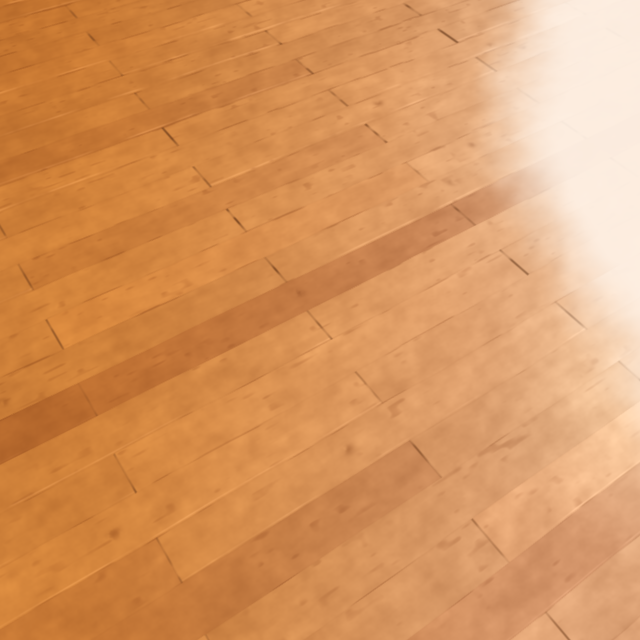
Write a three.js fragment shader that draws this texture.

```glsl
varying vec2 vUv;

float hash(vec2 p) {
  return fract(sin(dot(p, vec2(127.1, 311.7))) * 43758.5453);
}

float noise(vec2 p) {
  vec2 i = floor(p);
  vec2 f = fract(p);
  f = f * f * (3.0 - 2.0 * f);
  return mix(mix(hash(i), hash(i + vec2(1.0, 0.0)), f.x),
             mix(hash(i + vec2(0.0, 1.0)), hash(i + 1.0), f.x), f.y);
}

float fbm(vec2 p) {
  float sum = 0.0;
  float amp = 0.5;
  for (int i = 0; i < 4; i++) {
    sum += amp * noise(p);
    p = p * 2.03 + 17.3;
    amp *= 0.5;
  }
  return sum;
}

float isBoard(vec2 id, float row, float board) {
  return step(distance(id, vec2(row, board)), 0.5);
}

vec3 woodFloor(vec2 uv) {
  // Perspective: both plank axes converge on one tilted horizon
  vec2 p = vec2(uv.x, 1.0 - uv.y);
  float depth = p.y + 0.931 - 0.05 * p.x;
  float across = 23.4 - 12.4 * (2.995 - p.x) / depth;
  float along = (p.x + 0.781) / depth;
  float acrossScale = 12.4 * length(vec2(depth, 2.995 - p.x)) / (depth * depth);
  float alongScale = length(vec2(depth, p.x + 0.781)) / (0.63 * depth * depth);

  // Boards, staggered by half a length on odd rows
  across += 0.05 * (noise(vec2(along * 9.0, across * 0.7)) - 0.5);
  float row = floor(across);
  float run = (along + 0.0025 * row - 0.593) / 0.63 + 0.5 * mod(row, 2.0);
  vec2 id = vec2(row, floor(run));
  vec2 cell = vec2(fract(across), fract(run));
  float boardHash = hash(id + 3.7);

  // Warm base colour, paler to the right
  vec3 col = mix(vec3(0.812, 0.505, 0.225), vec3(0.88, 0.65, 0.475),
                 smoothstep(0.05, 1.0, p.x));
  col *= 1.0 - vec3(0.05, 0.09, 0.16) * smoothstep(0.45, 0.0, length(p));
  col += vec3(0.08, 0.12, 0.12) * smoothstep(0.3, 0.0, distance(p, vec2(1.0, 0.62)));
  col *= 1.0 + vec3(0.05, 0.065, 0.08) * (boardHash - 0.45);

  // Darker and lighter boards
  float stain = 0.85 * step(abs(row), 0.5) + 0.5 * isBoard(id, 5.0, 0.0)
    + 0.65 * isBoard(id, 8.0, 0.0) + 0.35 * isBoard(id, 4.0, -1.0)
    + 0.35 * isBoard(id, -8.0, 0.0) + 0.3 * isBoard(id, -4.0, 0.0);
  col *= mix(vec3(1.0), vec3(0.89, 0.82, 0.79), stain);
  col *= 1.0 + 0.035 * (isBoard(id, 7.0, 1.0) + isBoard(id, -2.0, 0.0));

  // Grain, blotches, broad wear and fine mottling
  float grain = fbm(vec2(run * 16.0 + boardHash * 40.0, across * 5.0));
  float blotch = fbm(vec2(run * 9.0, across * 1.3) + boardHash * 31.0);
  float wear = fbm(p * 6.0 + 4.0);
  float mottle = fbm(p * 48.0 + 9.0);
  col *= 1.0 + vec3(0.07, 0.1, 0.13) * (grain - 0.47);
  col *= 1.0 + vec3(0.09, 0.13, 0.17) * (blotch - 0.47);
  col *= 1.0 + vec3(0.07, 0.09, 0.11) * (wear - 0.47);
  col *= 1.0 + vec3(0.1, 0.14, 0.18) * (mottle - 0.47);

  // Short dark flecks along the grain
  float fleck = noise(vec2(run * 34.0, across * 9.0) + 2.6);
  fleck = smoothstep(0.74, 0.98, fleck) * smoothstep(0.42, 0.6, blotch);
  col *= 1.0 - vec3(0.08, 0.12, 0.15) * fleck;

  // A few small ragged knots
  vec2 knot = vec2(0.25 + 0.5 * hash(id + 8.1), 0.1 + 0.8 * hash(id + 5.3));
  vec2 fromKnot = (cell - knot) * vec2(1.0, 9.0);
  float knotMask = exp(-60.0 * dot(fromKnot, fromKnot)) * step(0.75, hash(id + 1.9));
  col *= 1.0 - vec3(0.18, 0.25, 0.31) * knotMask * smoothstep(0.3, 0.6, mottle);

  // Long seams: faint and broken into short pieces, with a rare bright lip
  float seamDist = (0.5 - abs(cell.x - 0.5)) / acrossScale;
  float seamRow = floor(across + 0.5);
  float seamWear = smoothstep(0.5, 0.85, noise(vec2(run * 20.0, seamRow * 5.0)));
  seamWear *= smoothstep(0.3, 0.6, noise(vec2(run * 4.0, seamRow * 7.0)));
  float seam = 1.0 - smoothstep(0.0003, 0.0024, seamDist);
  col *= 1.0 - vec3(0.14, 0.2, 0.25) * seam * (0.1 + 0.9 * seamWear);
  float lip = smoothstep(0.002, 0.0, abs((1.0 - cell.x) / acrossScale - 0.003));
  col += 0.07 * lip * step(0.7, hash(id + 2.2)) * smoothstep(0.3, 0.7, blotch);

  // Thin dark butt joints, partly worn away
  float jointDist = (0.5 - abs(cell.y - 0.5)) / alongScale;
  vec2 jointId = vec2(row, floor(run + 0.5));
  float jointWear = smoothstep(0.15, 0.75, noise(vec2(across * 4.0, jointId.y * 9.0)));
  float joint = 1.0 - smoothstep(0.0003, 0.0029, jointDist);
  joint *= (0.25 + 0.75 * jointWear) * mix(0.4, 1.0, hash(jointId + 6.4));
  col = mix(col, vec3(0.42, 0.23, 0.1), 0.85 * joint);

  // Window glare in the upper right
  float edge = p.x - 0.785 - 0.55 * max(p.y - 0.26, 0.0);
  edge += 0.08 * (wear - 0.47) + 0.01 * (boardHash - 0.5) + 0.03 * (blotch - 0.47);
  float glow = smoothstep(-0.2, 0.18, edge);
  float glare = smoothstep(-0.05, 0.12, edge);
  col = mix(col, vec3(0.97, 0.84, 0.71), 0.45 * glow);
  return mix(col, vec3(1.0, 0.955, 0.915), 0.88 * glare);
}

void main() {
  // Nine samples soften every edge
  vec3 sum = vec3(0.0);
  for (int i = 0; i < 9; i++) {
    vec2 tap = vec2(mod(float(i), 3.0), floor(float(i) / 3.0)) - 1.0;
    sum += woodFloor(vUv + 0.0009 * tap);
  }
  gl_FragColor = vec4(clamp(sum / 9.0, 0.0, 1.0), 1.0);
}
```
